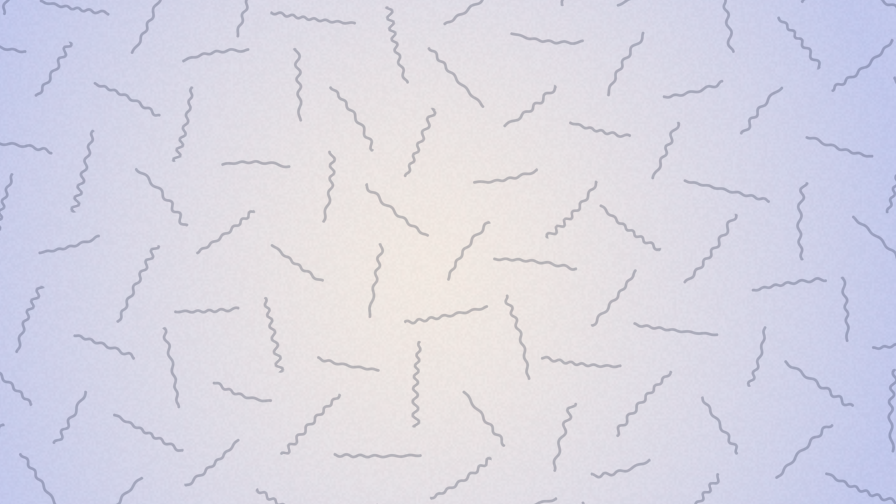
Reproduce this pattern procedurally as a Shadertoy shader.

```glsl
// Scattered grey wavy strokes on softly grained paper, warm in the middle and blue at the sides.

const float TAU = 6.2831853;

// Paper
const vec3 WARM_PAPER = vec3(0.945, 0.912, 0.885);
const vec3 COOL_PAPER = vec3(0.775, 0.795, 0.920);
const vec2 GLOW_CENTER = vec2(0.48, 0.46);
const vec2 GLOW_FALLOFF = vec2(2.0, 1.0);
const float GLOW_POWER = 1.45;
const float GRAIN_SCALE = 250.0;
const float GRAIN_STRENGTH = 0.026;
const float FLECK_STRENGTH = 0.010;

// Strokes, in units of the canvas height
const vec3 INK_TINT = vec3(0.775, 0.785, 0.81);
const float CELL_SIZE = 0.150;
const float GRID_ANGLE = 0.38;
const float JITTER = 0.24;
const float ANGLE_SPREAD = 1.35;
const vec2 HALF_LENGTH = vec2(0.058, 0.086);
const float HALF_WIDTH = 0.0027;
const vec2 WAVELENGTH = vec2(0.023, 0.034);
const float FLAT_AMPLITUDE = 0.0021;
const float STEEP_AMPLITUDE = 0.0046;
const float MAX_BEND = 0.008;

float hash(vec2 p) {
    vec3 q = fract(vec3(p.xyx) * 0.1031);
    q += dot(q, q.yzx + 33.33);
    return fract((q.x + q.y) * q.z);
}

float valueNoise(vec2 p) {
    vec2 i = floor(p), f = fract(p);
    f = f * f * (3.0 - 2.0 * f);
    return mix(mix(hash(i), hash(i + vec2(1, 0)), f.x),
               mix(hash(i + vec2(0, 1)), hash(i + vec2(1, 1)), f.x), f.y);
}

mat2 rotation(float angle) {
    float c = cos(angle), s = sin(angle);
    return mat2(c, s, -s, c);
}

// Distance to a bent sine stroke lying along x, wavier towards one end
float waveDistance(vec2 p, float halfLength, float amplitude, float wavelength,
                   float phase, float bend) {
    float x = clamp(p.x, -halfLength, halfLength);
    float along = x / halfLength;
    float k = TAU / wavelength;
    float angle = k * x + phase + 0.9 * sin(3.0 * along + phase);
    float slopeK = k + 2.7 * cos(3.0 * along + phase) / halfLength;
    float swell = amplitude * (0.85 + 0.35 * along);
    float y = swell * sin(angle) + bend * (along * along - 0.4);
    float slope = swell * slopeK * cos(angle) + 2.0 * bend * along / halfLength;
    return length(vec2(p.x - x, (p.y - y) * inversesqrt(1.0 + slope * slope)));
}

// Nearest stroke: neighbouring cells alternate in direction to avoid crossings
float strokeDistance(vec2 p) {
    mat2 toGrid = rotation(GRID_ANGLE);
    vec2 g = toGrid * p / CELL_SIZE + 20.0;
    vec2 base = floor(g);
    float nearest = 1.0;
    for (int j = -1; j <= 1; j++) {
        for (int i = -1; i <= 1; i++) {
            vec2 cell = base + vec2(i, j);
            vec2 jitter = vec2(hash(cell + 3.1), hash(cell + 17.7)) - 0.5;
            vec2 center = cell + 0.5 + JITTER * jitter;
            vec2 offset = (g - center) * CELL_SIZE * toGrid;

            float turn = mod(cell.x + cell.y, 2.0) * TAU / 4.0;
            float angle = turn - GRID_ANGLE + ANGLE_SPREAD * (hash(cell + 41.3) - 0.5);
            float flip = step(0.5, hash(cell + 59.9)) * TAU / 2.0;
            float steepness = abs(sin(angle));

            float halfLength = mix(HALF_LENGTH.x, HALF_LENGTH.y, hash(cell + 73.5));
            float amplitude = mix(FLAT_AMPLITUDE, STEEP_AMPLITUDE, steepness)
                            * mix(0.65, 1.15, hash(cell + 87.2));
            float wavelength = mix(WAVELENGTH.x, WAVELENGTH.y, hash(cell + 97.4));
            float bend = MAX_BEND * (2.0 * hash(cell + 113.8) - 1.0);
            float phase = TAU * hash(cell + 131.6);

            vec2 local = rotation(-angle - flip) * offset;
            nearest = min(nearest, waveDistance(local, halfLength, amplitude,
                                                wavelength, phase, bend));
        }
    }
    return nearest;
}

vec3 paperColor(vec2 uv, vec2 p) {
    float glow = pow(length((uv - GLOW_CENTER) * GLOW_FALLOFF), GLOW_POWER);
    vec3 color = mix(WARM_PAPER, COOL_PAPER, min(glow, 1.1));
    color += GRAIN_STRENGTH * (valueNoise(p * GRAIN_SCALE) - 0.5);
    float fleck = valueNoise(p * GRAIN_SCALE * 0.4 + 50.0) - 0.5;
    return color + FLECK_STRENGTH * fleck * vec3(1.0, -0.4, -0.2);
}

void mainImage(out vec4 fragColor, in vec2 fragCoord) {
    vec2 uv = fragCoord / iResolution.xy;
    vec2 p = fragCoord / iResolution.y;
    float soft = 0.8 / iResolution.y;

    float ink = 1.0 - smoothstep(HALF_WIDTH - soft, HALF_WIDTH + soft, strokeDistance(p));
    vec3 color = paperColor(uv, p) * mix(vec3(1.0), INK_TINT, ink);
    fragColor = vec4(color, 1.0);
}
```
